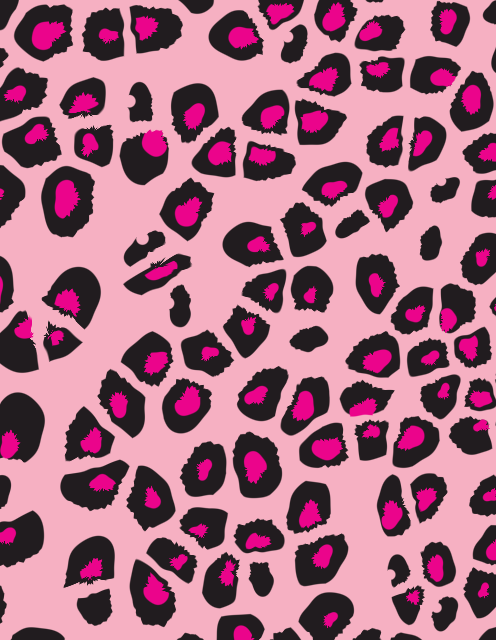
Write a WebGL 2 fragment shader that draws this pattern.

```glsl
#version 300 es
precision highp float;
// Leopard print: black rosettes with magenta hearts on a pink ground.
// Rounded Voronoi cells cut by tilted ellipses form the spots; waves and
// teeth roughen their rims, and a gentle spiral map shrinks them rightward.
uniform vec2 u_resolution;
out vec4 fragColor;

const vec3 PINK = vec3(0.965, 0.69, 0.76);
const vec3 BLACK = vec3(0.13, 0.11, 0.12);
const vec3 MAGENTA = vec3(0.92, 0.015, 0.545);

const float TAU = 6.2831853;
const float DENSITY = 9.2;       // cells per canvas height at the left edge
const float DENSITY_GROWTH = 0.45;
const float JITTER = 0.78;
const float ROUNDING = 22.0;     // higher gives sharper cell corners
const float GAP = 0.08;          // half width of the lanes between spots
const float TOOTH_DEPTH = 0.055;
const float RIM = 0.075;         // least black around a closed heart
const float FRAGMENT_SHARE = 0.15;
const float OPEN_SHARE = 0.17;
const float TILT = 0.85;
const float SOFTNESS = 0.0013;

vec3 hash3(vec2 cell) {
    vec3 h = fract(cell.xyx * vec3(0.1031, 0.1030, 0.0973));
    h += dot(h, h.yzx + 33.33);
    return fract((h.xxy + h.yzz) * h.zyx);
}

vec2 rotate(vec2 p, float a) {
    float c = cos(a), s = sin(a);
    return vec2(c * p.x + s * p.y, c * p.y - s * p.x);
}

float ellipse(vec2 p, vec2 radii) {
    float k = length(p / radii);
    return k * (k - 1.0) / max(length(p / (radii * radii)), 1e-4);
}

// Sharp notches, confined to one or two stretches of the rim
float teeth(float angle, float seed) {
    float turn = angle / TAU;
    float coarse = abs(fract(turn * 13.0 + seed) - 0.5);
    float fine = abs(fract(turn * 22.0 + seed * 3.0) - 0.5);
    float stretch = smoothstep(0.1, 0.6, sin(angle + seed * TAU) + 0.4 * sin(3.0 * angle + seed * 19.0));
    return (coarse + fine) * stretch;
}

// Conformal map: cells stay round while their size falls with x
vec2 spiralMap(vec2 p) {
    float a = DENSITY_GROWTH * (p.y - 0.5);
    return DENSITY / DENSITY_GROWTH * exp(DENSITY_GROWTH * p.x) * vec2(cos(a), sin(a));
}

vec2 cellOffset(vec2 cell, vec2 p) {
    return cell + 0.5 + JITTER * (hash3(cell).xy - 0.5) - p;
}

// Finds the nearest cell; returns the rounded distance to its border
float cellBorder(vec2 p, out vec2 home, out vec2 toSeed) {
    vec2 base = floor(p);
    float nearest = 9.0;
    for (int j = -1; j <= 1; j++)
    for (int i = -1; i <= 1; i++) {
        vec2 cell = base + vec2(i, j);
        vec2 r = cellOffset(cell, p);
        if (dot(r, r) < nearest) { nearest = dot(r, r); home = cell; toSeed = r; }
    }
    float sum = 0.0;
    for (int j = -2; j <= 2; j++)
    for (int i = -2; i <= 2; i++) {
        if (i == 0 && j == 0) continue;
        vec2 r = cellOffset(home + vec2(i, j), p);
        sum += exp(-ROUNDING * dot(0.5 * (toSeed + r), normalize(r - toSeed)));
    }
    return -log(sum) / ROUNDING;
}

void main() {
    vec2 p = gl_FragCoord.xy / u_resolution.y;
    vec2 grid = spiralMap(p);
    float edge = max(SOFTNESS, 0.7 / u_resolution.y) * DENSITY * exp(DENSITY_GROWTH * p.x);

    vec2 home, toSeed;
    float border = cellBorder(grid, home, toSeed);
    vec3 shape = hash3(home + 41.0);
    vec3 heart = hash3(home + 87.0);
    bool isFragment = shape.x < FRAGMENT_SHARE;
    bool isOpen = !isFragment && shape.x < FRAGMENT_SHARE + OPEN_SHARE;

    // Black spot
    vec2 q = rotate(-toSeed, TILT + 1.9 * (shape.y - 0.5));
    float angle = atan(q.y, q.x);
    float wave = 0.022 * sin(2.0 * angle + shape.z * 20.0) + 0.014 * sin(5.0 * angle + heart.x * 20.0);
    vec2 radii = isFragment ? vec2(0.36, mix(0.15, 0.27, shape.z))
                            : vec2(mix(0.54, 0.64, heart.y), mix(0.36, 0.47, shape.z));
    float spot = max(GAP - border, ellipse(q, radii)) + wave;
    spot += TOOTH_DEPTH * teeth(angle, heart.z) * (isFragment ? 0.5 : 1.0);
    if (isFragment && heart.x < 0.5)
        spot = max(spot, 0.1 - length(q - vec2(0.06, 0.18)));

    // Magenta heart: enclosed by black, or spilling through the rim
    float turn = heart.x * TAU;
    vec2 shift = (isOpen ? 0.2 : 0.05) * vec2(cos(turn), sin(turn));
    vec2 c = q - shift;
    float around = atan(c.y, c.x);
    vec2 heartRadii = vec2(0.25, 0.165) * mix(0.65, 1.25, heart.y);
    float core = ellipse(c, heartRadii) + 0.02 * sin(3.0 * around + turn)
               + 0.07 * teeth(around, shape.z);
    core = max(core, isOpen ? spot - 0.03 : spot + RIM);
    if (isFragment) core = 1.0;

    vec3 color = mix(PINK, BLACK, smoothstep(edge, -edge, spot));
    color = mix(color, MAGENTA, smoothstep(edge, -edge, core));
    fragColor = vec4(color, 1.0);
}
```
